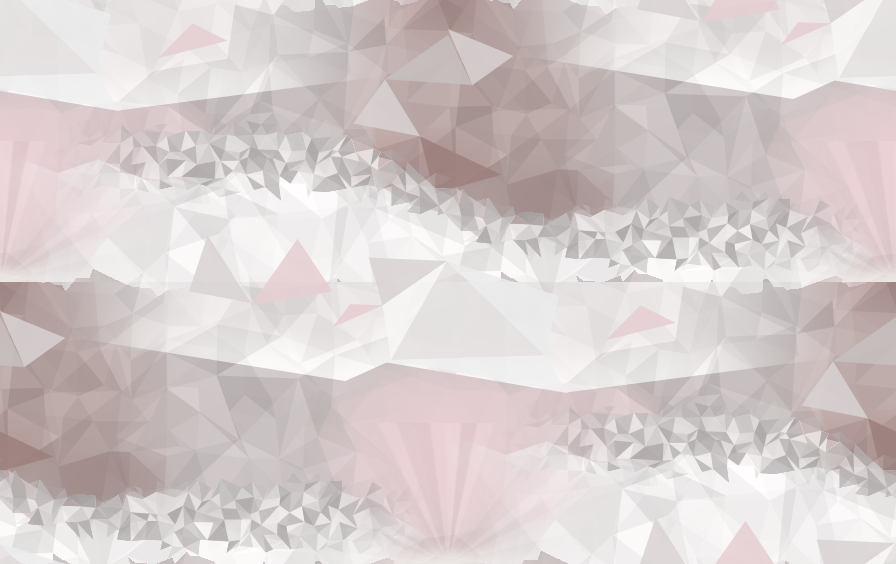
Reproduce this background procedurally as a Shadertoy shader.

```glsl
#define TILE vec2(7.68, 2.42)
#define CANVAS vec2(7.68, 4.84)
#define COARSE vec2(16, 5)
#define MEDIUM vec2(26, 8)
#define FINE vec2(68, 21)
#define JITTER 0.76
#define CONTRAST 0.1
const vec3 SNOW = vec3(0.97, 0.965, 0.96), PALE = vec3(0.9, 0.885, 0.885);
const vec3 MIST = vec3(0.85, 0.825, 0.825), GREY = vec3(0.78, 0.75, 0.75);
const vec3 STONE = vec3(0.65, 0.63, 0.63), ROSE = vec3(0.9, 0.805, 0.82);
const vec3 MAUVE = vec3(0.71, 0.63, 0.62), UMBER = vec3(0.61, 0.5, 0.49);

vec3 hash(vec2 p) {
    vec3 h = fract(p.xyx * vec3(0.1031, 0.103, 0.0973));
    h += dot(h, h.yzx + 33.33);
    return fract((h.xxy + h.yzz) * h.zyx);
}
// Half-drop repeat: each row moves sideways by half a tile
vec2 wrap(vec2 p, vec2 size) {
    float row = floor(p.y / size.y);
    return vec2(mod(p.x - row * size.x * 0.5, size.x), p.y - row * size.y);
}
vec2 offsetFrom(vec2 p, vec2 center) {
    return wrap(p - center + TILE * 0.5, TILE) - TILE * 0.5;
}
float soft(float d) { return clamp(0.5 + d * iResolution.y / CANVAS.y, 0.0, 1.0); }
float side(vec2 p, vec2 a, vec2 b) {
    vec2 e = b - a, d = p - a;
    return (e.x * d.y - e.y * d.x) / max(length(e), 1e-4);
}
float triangle(vec2 p, vec2 a, vec2 b, vec2 c) {
    float turn = sign(side(c, a, b));
    return soft(min(min(side(p, a, b) * turn, side(p, b, c) * turn), side(p, c, a) * turn));
}
vec2 corner(vec2 id, vec2 count) {
    return (id + (hash(wrap(id, count) + count).xy - 0.5) * JITTER) * TILE / count;
}
// Jittered triangle mesh: xy = triangle center, z = random shade
vec3 mesh(vec2 p, vec2 count) {
    vec4 sum = vec4(0);
    for (int k = 0; k < 9; k++) {
        vec2 id = floor(p * count / TILE) + vec2(k % 3, k / 3) - 1.0;
        vec3 rnd = hash(wrap(id, count) + count * 3.0);
        vec2 a = corner(id, count), b = corner(id + vec2(1, 0), count);
        vec2 c = corner(id + 1.0, count), d = corner(id + vec2(0, 1), count);
        if (rnd.z > 0.5) { vec2 first = a; a = b; b = c; c = d; d = first; }
        sum += triangle(p, a, b, c) * vec4((a + b + c) / 3.0, rnd.x, 1);
        sum += triangle(p, a, c, d) * vec4((a + c + d) / 3.0, rnd.y, 1);
    }
    return sum.xyz / max(sum.w, 1e-4);
}
void blob(inout vec3 col, vec2 p, vec2 center, vec2 radius, vec3 tint, float amount) {
    vec2 e = offsetFrom(p, center) / radius;
    col = mix(col, tint, amount * exp(-dot(e, e) * dot(e, e)));
}
void facet(inout vec3 col, vec2 p, vec2 a, vec2 b, vec2 c, vec3 tint) {
    vec2 mid = (a + b + c) / 3.0;
    col = mix(col, tint, 0.85 * triangle(offsetFrom(p, mid) + mid, a, b, c));
}
float crystalLine(float x) { return mix(1.36, 2.0, smoothstep(2.8, 4.6, x)); }
// Soft colour areas: dark core, rose columns, light floor
vec3 ground(vec2 p) {
    vec2 q = wrap(p, TILE);
    float edgeX = min(q.x, TILE.x - q.x);
    vec3 col = GREY;
    blob(col, p, vec2(4.05, 1.05), vec2(1.1, 0.95), MAUVE, 0.85);
    blob(col, p, vec2(3.84, 0.1), vec2(0.75, 0.4), MAUVE, 0.8);
    blob(col, p, vec2(3.84, 0), vec2(0.35, 0.25), UMBER, 0.8);
    blob(col, p, vec2(3.5, 1.42), vec2(0.65, 0.28), UMBER, 0.6);
    blob(col, p, vec2(4.8, 1.72), vec2(0.5, 0.25), UMBER, 0.5);
    blob(col, p, vec2(1.2, 1.2), vec2(0.7, 0.5), ROSE, 0.6);
    blob(col, p, vec2(0, 1.5), vec2(0.95, 0.85), ROSE, 1.0);
    float below = smoothstep(-0.03, 0.2, q.y - crystalLine(q.x));
    col = mix(col, vec3(0.935, 0.925, 0.925), below * (1.0 - 0.9 * exp(-edgeX * edgeX * 4.0)));
    blob(col, p, vec2(0.5, 1.85), vec2(0.7, 0.35), ROSE, 0.45);
    return col;
}
void mainImage(out vec4 fragColor, in vec2 fragCoord) {
    vec2 p = (vec2(0, 1) + vec2(1, -1) * fragCoord / iResolution.xy) * CANVAS;
    vec2 q = wrap(p, TILE), fan = offsetFrom(p, vec2(0, 2.42));
    float edgeX = min(q.x, TILE.x - q.x);
    vec3 coarse = mesh(p, COARSE), medium = mesh(p, MEDIUM), fine = mesh(p, FINE);
    float shade = (coarse.z + 0.6 * medium.z - 0.8) * CONTRAST;
    // Faceted ground, calm in the rose columns, with faint rays
    vec3 col = ground(mix(p, mix(coarse.xy, medium.xy, 0.5), 0.7));
    col += shade * smoothstep(0.1, 1.5, edgeX);
    float angle = atan(fan.x, -fan.y) * 9.0, ray = floor(angle);
    float streak = mix(hash(vec2(ray + 40.0)).x, hash(vec2(ray + 41.0)).x, smoothstep(0.7, 1.0, angle - ray));
    col += (streak - 0.5) * 0.05 * exp(-edgeX * edgeX) * step(fan.y, 0.0);
    // Pale upper band with a peaked lower rim
    float left = offsetFrom(vec2(q.x, 0), vec2(1, 0)).x, right = q.x - 6.8;
    float rim = max(0.95 - max(-0.17 * left, 0.13 * left), 0.85 - max(-0.16 * right, 0.45 * right));
    vec3 band = mix(SNOW, PALE, 0.2 + 0.8 * smoothstep(0.0, 0.45, rim - q.y)) + shade * 0.8;
    col = mix(col, band, soft(rim - q.y) * 0.95 * smoothstep(0.4, 2.0, abs(q.x - 3.84)));
    // Large pale facets
    vec2 apex = vec2(3.83, 2.24), foot = vec2(3.35, 3.09), heel = vec2(4.67, 3.05);
    vec2 wing = vec2(4.79, 2.54), hip = vec2(3.28, 2.62);
    facet(col, p, apex, foot, heel, PALE);
    facet(col, p, apex, heel, wing, vec3(0.925));
    facet(col, p, apex, foot, hip, SNOW);
    facet(col, p, apex, vec2(3.16, 2.21), hip, MIST);
    facet(col, p, foot, heel, vec2(4.87, 3.37), vec3(0.94));
    facet(col, p, vec2(3, 2.61), hip, vec2(2.85, 2.81), ROSE);
    facet(col, p, vec2(2.55, 2.05), vec2(2.85, 2.5), vec2(2.15, 2.62), ROSE);
    facet(col, p, vec2(1.78, 2.02), vec2(2.15, 2.6), vec2(1.62, 2.5), MIST);
    facet(col, p, vec2(1.35, 0.5), vec2(1.65, 0.2), vec2(1.95, 0.35), ROSE);
    // Facets of the dark core
    vec2 peak = vec2(3.3, 0.68), hub = vec2(4.05, 0.73), base = vec2(3.6, 1.17);
    facet(col, p, peak, base, vec2(3.03, 1.06), MIST);
    facet(col, p, peak, vec2(3.84, 0.3), hub, GREY);
    facet(col, p, vec2(3.84, 0.25), hub, vec2(4.4, 0.48), MIST);
    facet(col, p, base, vec2(4.3, 1.5), vec2(3.72, 1.66), UMBER);
    // Small crystals strewn along a curved line
    vec2 grain = wrap(fine.xy, TILE);
    float spread = mix(0.14, 0.29, smoothstep(0.6, 1.2, abs(grain.x - 4.1)));
    float away = abs(grain.y - crystalLine(grain.x)) + (fine.z - 0.5) * 0.15;
    float strewn = smoothstep(0.3, 1.8, q.x) * (1.0 - smoothstep(6.5, 7.6, q.x));
    strewn *= 1.0 - smoothstep(spread * 0.6, spread, away);
    col = mix(col, mix(STONE, SNOW, fine.z), strewn * 0.8);
    // White flare where the rose columns end
    vec2 flare = fan / vec2(0.65, 0.14);
    col = mix(col, SNOW, 0.85 * exp(-dot(flare, flare)) * step(fan.y, 0.0));
    fragColor = vec4(clamp(col, 0.0, 1.0), 1);
}
```
